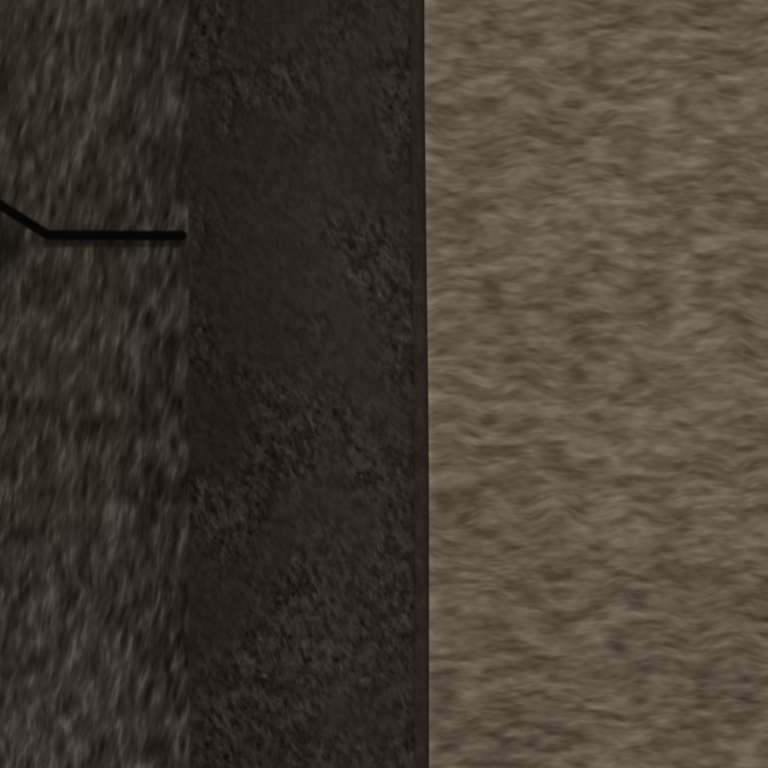
Reproduce this texture procedurally as a WebGL 2 fragment shader.

```glsl
#version 300 es
precision highp float;
// Three upright wall panels: steeply streaked dark plaster with a carved
// groove, a grainy brown pillar, and a pale slab with short level ripples.
// Each surface is stretched value noise over a soft gradient.

#define PILLAR_LEFT 0.246
#define PILLAR_RIGHT 0.5525
#define BEVEL_WIDTH 0.019
#define GROOVE_HALF 0.0066
#define PLASTER_RELIEF 0.2
#define PILLAR_RELIEF 0.165
#define SLAB_RELIEF 0.235

uniform vec2 u_resolution;
out vec4 outColor;

float hash(vec2 p) {
    vec3 q = fract(vec3(p.xyx) * 0.1031);
    q += dot(q, q.yzx + 33.33);
    return fract((q.x + q.y) * q.z);
}

float valueNoise(vec2 p) {
    vec2 cell = floor(p), f = fract(p);
    f = f * f * (3.0 - 2.0 * f);
    float low = mix(hash(cell), hash(cell + vec2(1, 0)), f.x);
    float high = mix(hash(cell + vec2(0, 1)), hash(cell + vec2(1, 1)), f.x);
    return mix(low, high, f.y);
}

// Layered noise centred on zero, turned a little per layer to hide the grid
float layers(vec2 p) {
    float sum = 0.0, weight = 0.55;
    for (int i = 0; i < 3; i++) {
        sum += weight * (valueNoise(p) - 0.5);
        p = mat2(0.97, 0.22, -0.22, 0.97) * p * 1.7 + vec2(17.3, 9.1);
        weight *= 0.65;
    }
    return sum;
}

float segment(vec2 p, vec2 a, vec2 b) {
    vec2 d = b - a;
    return length(p - a - d * clamp(dot(p - a, d) / dot(d, d), 0.0, 1.0));
}

vec3 plaster(vec2 p, float broad) {
    vec2 q = vec2((p.x - 0.17 * p.y) * 115.0, p.y * 36.0);
    q.x += 0.8 * valueNoise(p * 22.0);
    float streak = layers(q);
    vec3 col = mix(vec3(0.208, 0.182, 0.163), vec3(0.190, 0.167, 0.140),
                   smoothstep(0.0, 0.45, p.y));
    col *= 1.0 - 0.14 * smoothstep(0.13, PILLAR_LEFT, p.x);
    col += broad * 0.035;
    // Crests catch more light than the hollows lose
    streak += 0.6 * max(streak - 0.08, 0.0);
    return col + streak * PLASTER_RELIEF * (1.1 - 0.25 * p.y);
}

vec3 pillar(vec2 p, float broad, float edge) {
    vec2 q = vec2((p.x + 0.4 * p.y) * 150.0, (p.y - 0.35 * p.x) * 88.0);
    float grain = layers(q);
    float rough = smoothstep(-0.2, 0.2, layers(p * vec2(11.0, 9.0) + 4.0));
    float across = smoothstep(PILLAR_LEFT, 0.46, p.x);
    vec3 col = mix(vec3(0.142, 0.122, 0.100), vec3(0.176, 0.149, 0.130), across);
    col += broad * vec3(0.035, 0.031, 0.027);
    col += grain * PILLAR_RELIEF * mix(0.35, 1.0, rough);
    // Sparse warm flecks and dark pits
    float spots = valueNoise(q * 0.9 + 31.0);
    col += smoothstep(0.78, 0.98, spots) * rough * vec3(0.06, 0.048, 0.036);
    col -= smoothstep(0.22, 0.02, spots) * rough * 0.04;
    // Bevelled right side with a dark seam on each border
    float bevel = smoothstep(edge - BEVEL_WIDTH - 0.003, edge - BEVEL_WIDTH + 0.003, p.x);
    float scuff = layers(vec2(p.x * 130.0, p.y * 45.0));
    col = mix(col, vec3(0.180, 0.150, 0.134) + scuff * 0.07, bevel * 0.75);
    col -= 0.03 * exp(-abs(p.x - edge + BEVEL_WIDTH) * 350.0);
    col -= 0.06 * exp(-abs(p.x - edge + 0.002) * 280.0) * (0.7 + scuff);
    // Hairline scratch
    float scratch = segment(p, vec2(0.469, 0.697), vec2(0.535, 0.673));
    float broken = smoothstep(0.3, 0.7, valueNoise(p * 70.0));
    return col + 0.09 * exp(-scratch * 900.0) * broken;
}

vec3 slab(vec2 p, float broad, float edge) {
    vec2 q = vec2(p.x * 36.0, p.y * 104.0);
    q.y += 1.4 * valueNoise(p * vec2(22.0, 18.0));
    float ripple = layers(q);
    vec3 col = mix(vec3(0.370, 0.324, 0.275), vec3(0.390, 0.344, 0.289),
                   smoothstep(0.1, 0.65, p.y));
    col += broad * vec3(0.05, 0.046, 0.04);
    col += ripple * SLAB_RELIEF * vec3(1.0, 0.97, 0.9);
    col += 0.035 * exp(-abs(p.x - edge - 0.003) * 250.0);
    return col + 0.025 * exp(-abs(p.y - 0.672) * 700.0);
}

void main() {
    vec2 p = gl_FragCoord.xy / u_resolution;
    float pixel = 1.0 / min(u_resolution.x, u_resolution.y);
    float broad = layers(p * 7.0 + 2.0);
    float edge = PILLAR_RIGHT + 0.006 * smoothstep(1.0, 0.3, p.y);

    // Carved groove with a shaded lower lip and a dim corner
    vec3 left = plaster(p, broad);
    vec2 bend = vec2(0.062, 0.694);
    float groove = min(segment(p, vec2(-0.02, 0.746), bend),
                       segment(p, bend, vec2(0.237, 0.693)));
    float underside = segment(p, vec2(0.06, 0.684), vec2(0.237, 0.684));
    left *= 1.0 - 0.4 * (1.0 - smoothstep(0.002, 0.009, underside));
    float corner = smoothstep(0.07, 0.0, p.x + 0.8 * abs(p.y - 0.685));
    left *= 1.0 - 0.45 * corner;
    left = mix(vec3(0.025, 0.022, 0.02), left,
               smoothstep(GROOVE_HALF - 0.002 - pixel, GROOVE_HALF + 0.001 + pixel, groove));

    // Panels joined from left to right
    vec3 col = mix(left, pillar(p, broad, edge),
                   smoothstep(PILLAR_LEFT - 0.003, PILLAR_LEFT + 0.003, p.x));
    col = mix(col, slab(p, broad, edge), smoothstep(edge - pixel, edge + pixel, p.x));
    outColor = vec4(clamp(col, 0.0, 1.0), 1.0);
}
```
